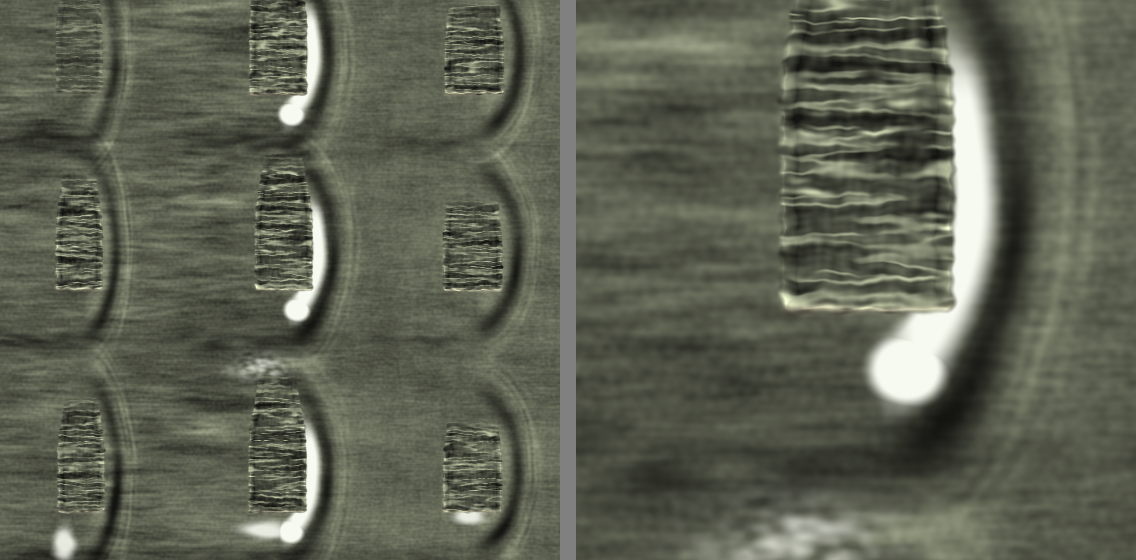
Left, the full canvas; right, a detail of the centre.
This texture is drawn by a WebGL 1 fragment shader. Its source:

```glsl
precision highp float;
// Worn metal plate seen close up: three by three scratched teeth, each set in a
// curved groove with a dark wall, a soft outer rim and, in the middle column, a
// bright glint. Brushed gradient noise supplies the streaks, scratches and wear.
uniform vec2 u_resolution;

vec2 hash2(vec2 p) {
  p = vec2(dot(p, vec2(127.1, 311.7)), dot(p, vec2(269.5, 183.3)));
  return fract(sin(p) * 43758.5) * 2.0 - 1.0;
}

// Gradient noise, roughly -0.7 to 0.7
float gnoise(vec2 p) {
  vec2 i = floor(p), f = fract(p);
  vec2 u = f * f * f * (f * (f * 6.0 - 15.0) + 10.0);
  float a = dot(hash2(i), f);
  float b = dot(hash2(i + vec2(1, 0)), f - vec2(1, 0));
  float c = dot(hash2(i + vec2(0, 1)), f - vec2(0, 1));
  float d = dot(hash2(i + 1.0), f - 1.0);
  return mix(mix(a, b, u.x), mix(c, d, u.x), u.y);
}

float spot(vec2 p, vec2 size) {
  p /= size;
  return exp(-dot(p, p));
}

// Brushed plate: strong streaks on the left, softer cloudy metal on the right
float plate(vec2 p) {
  float right = smoothstep(0.5, 0.64, p.x);
  float cloud = gnoise(p * vec2(4, 8) + 3.0) + 0.6 * gnoise(p * vec2(11, 19) + 7.0);
  float streak = gnoise(p * vec2(6, 48)) + 0.8 * gnoise(p * vec2(19, 125) + 9.0);
  float v = 0.365 + 0.025 * right + 0.13 * cloud;
  v += streak * mix(0.17, 0.06, right) * (1.0 + gnoise(p * vec2(7, 9) + 21.0));
  v += 0.07 * gnoise(p * vec2(38, 210) + 2.0);
  v += 0.05 * right * gnoise(p * vec2(70, 22) + 5.0);
  return v + 0.07 * gnoise(mat2(0.8, 0.6, -0.6, 0.8) * p * 150.0);
}

// Tooth face: dark metal crossed by many short, nearly level bright scratches
float scratches(vec2 p, float seed) {
  p.y += 0.003 * gnoise(p * vec2(55, 20) + seed) + 0.0015 * gnoise(p * vec2(140, 60));
  float broad = gnoise(p * vec2(5, 68) + seed);
  float fine = gnoise(p * vec2(12, 125) + seed + 3.0);
  float breaks = smoothstep(-0.2, 0.4, gnoise(p * vec2(48, 95) + seed + 5.0));
  float v = 0.27 + 0.22 * broad + 0.2 * fine;
  v += 0.16 * gnoise(p * vec2(75, 230) + seed) + 0.1 * gnoise(p * vec2(190, 90));
  v += 0.5 * breaks * smoothstep(0.12, 0.0, abs(broad + 0.05));
  v += 0.3 * (1.0 - breaks) * smoothstep(0.16, 0.0, abs(fine - 0.1));
  return v;
}

void main() {
  vec2 p = gl_FragCoord.xy / u_resolution;
  float v = plate(p), glow = 0.0, blush = 0.0;
  float wear = gnoise(p * vec2(20, 60) + 31.0);
  float nicks = gnoise(p * vec2(70, 110) + 13.0);

  for (int j = 0; j < 3; j++) {
    for (int i = 0; i < 3; i++) {
      float c = float(i), r = float(j);
      float middle = 1.0 - abs(c - 1.0), lowest = step(r, 0.5);
      float last = step(1.5, c), faded = step(c, 0.5) * step(1.5, r);
      float seed = 7.0 * c + 19.0 * r;

      // Uneven grid; the anchor is the middle of the tooth's lower edge
      vec2 anchor = vec2(0.143 + 0.362 * c - 0.011 * c * (c - 1.0),
                         0.087 + 0.395 * r - 0.0235 * r * (r - 1.0));
      anchor += hash2(vec2(c, r) + 4.0) * vec2(0.002, 0.003);
      anchor.x -= 0.009 * middle * abs(r - 1.0);
      vec2 q = p - anchor;

      // Shadow below each pocket, pale streak beside the middle teeth
      float band = spot(q + vec2(0.06, 0.088), vec2(0.13, 0.026));
      v *= 1.0 - band * (0.4 + 0.7 * wear) * (1.0 - 0.35 * last);
      v += middle * spot(q - vec2(-0.14, 0.155), vec2(0.08, 0.018)) * (0.15 + 0.4 * wear);

      // Groove in elliptical radii: e = 1 lies on the dark wall
      vec2 g = q - vec2(0.0, 0.075);
      vec2 radii = vec2(0.066 + 0.041 * c - 0.0165 * c * c, 0.162 - 0.022 * last);
      float e = length(g / radii) + 0.05 * gnoise(p * 14.0 + seed);
      float side = smoothstep(-0.015, 0.05, g.x);
      float rings = gnoise(vec2(e * 11.0, atan(g.y, g.x + 0.2) * 3.0 + seed));
      v += side * exp(-pow((e - 1.34) / 0.18, 2.0)) * (0.07 + 0.2 * rings);
      float depth = 0.56 + 0.5 * gnoise(g * 13.0 + seed) - 0.8 * g.y - 0.25 * faded;
      v *= 1.0 - side * clamp(depth, 0.0, 0.8) * exp(-pow((e - 1.0) / 0.13, 2.0));

      // Light on the inner side of the groove, pooling at its lower end
      float inner = smoothstep(0.52, 0.6, e) * smoothstep(0.92, 0.74, e);
      inner *= smoothstep(0.0, 0.03, g.x) * smoothstep(0.11, 0.05, g.y);
      v += 0.1 * inner * (1.0 - middle);
      float pool = smoothstep(0.3, 0.65, spot(q - vec2(0.024, -0.034), vec2(0.026, 0.024)));
      glow = max(glow, max(inner, pool) * middle);

      // Chips of light under the lowest teeth, and a pale ledge above one of them
      vec2 chipSize = vec2(0.024 + 0.062 * c - 0.029 * c * c, 0.036 - 0.018 * min(c, 1.0));
      float chip = spot(q - vec2(-0.03 + 0.012 * c, -0.055 + 0.024 * c), chipSize);
      glow = max(glow, lowest * smoothstep(0.2, 0.9, chip + 0.3 * wear) * 0.9);
      float ledge = spot(q - vec2(-0.03, 0.26), vec2(0.05, 0.021));
      glow = max(glow, lowest * middle * ledge * clamp(0.4 + wear + nicks, 0.0, 0.8));

      // Tooth: a box narrowing toward a worn upper end
      float h = 0.205 + 0.102 * c - 0.062 * c * c;
      float t = q.y / h;
      float w = 0.042 + 0.0135 * c - 0.004 * c * c;
      w *= 1.0 - (0.28 + 0.08 * middle - 0.14 * last) * smoothstep(0.5, 1.05, t);
      vec2 box = abs(q - vec2(0.0, 0.5 * h)) - vec2(w, 0.5 * h) + 0.005;
      float d = length(max(box, 0.0)) + min(max(box.x, box.y), 0.0) - 0.005;
      d += 0.004 * nicks;
      float tooth = smoothstep(0.002, -0.002, d) * (1.0 - 0.6 * smoothstep(0.8, 1.02, t));
      tooth *= 1.0 - 0.45 * faded;
      v = mix(v, scratches(p, seed), tooth);
      glow *= 1.0 - tooth;

      // Lit rim of the tooth, strongest along its lower edge
      float low = smoothstep(0.012, 0.0, abs(q.y));
      float rim = exp(-abs(d + 0.002) / 0.002) * smoothstep(0.95, 0.6, t) * (1.0 - 0.6 * faded);
      v += rim * (0.13 + 0.13 * low + 0.5 * nicks);
      v -= 0.1 * tooth * exp(-abs(d + 0.01) / 0.003);
      blush += rim * low * 0.05;
    }
  }

  vec3 metal = max(v, 0.08) * vec3(0.97, 1.01, 0.84) + blush * vec3(1.0, 0.1, 0.3);
  gl_FragColor = vec4(mix(metal, vec3(0.97, 0.98, 0.94), clamp(glow, 0.0, 1.0)), 1.0);
}
```
